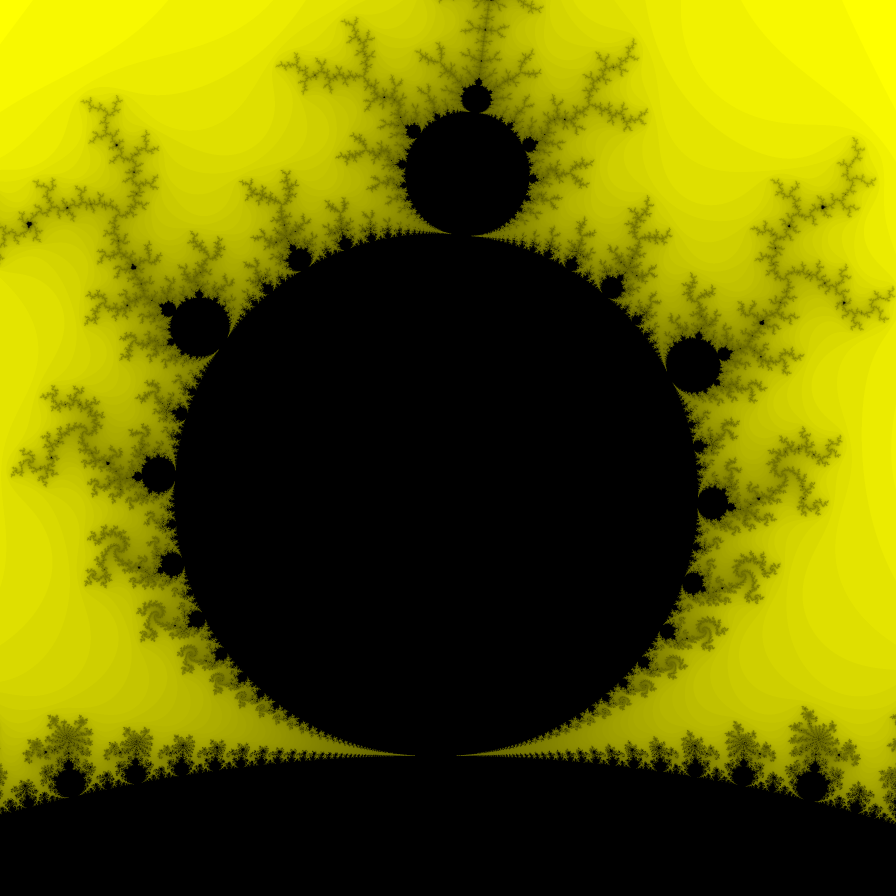
Give the GLSL for this background, as a WebGL 2 fragment shader.

```glsl
#version 300 es
precision highp float;

uniform vec2 u_resolution;
out vec4 fragColor;

const int MAX_STEPS = 240;
const int SAMPLES = 3;
const vec2 VIEW_CENTER = vec2(-0.1206, 0.7610);
const float VIEW_SIZE = 0.3243;
const vec3 YELLOW = vec3(1.0, 1.0, 0.0);

vec2 complexSquare(vec2 z) {
    return vec2(z.x * z.x - z.y * z.y, 2.0 * z.x * z.y);
}

// Large regions known to be bounded: the main cardioid and a disc above it
bool insideCardioid(vec2 c) {
    float x = c.x - 0.25;
    float q = x * x + c.y * c.y;
    return q * (q + x) < 0.25 * c.y * c.y;
}

bool insideDisc(vec2 c, vec2 center, float radius) {
    return distance(c, center) < radius;
}

// Number of steps before the orbit of c escapes, or 0 if it stays bounded
int escapeSteps(vec2 c, float escapeRadius) {
    if (insideCardioid(c) || insideDisc(c, vec2(-0.1244, 0.7441), 0.092)) return 0;
    vec2 z = vec2(0.0);
    for (int i = 1; i <= MAX_STEPS; i++) {
        z = complexSquare(z) + c;
        if (dot(z, z) > escapeRadius * escapeRadius) return i;
    }
    return 0;
}

// Banded falloff from bright yellow to olive; bounded points are black
vec3 bandColor(int steps, vec3 tint, float floorLevel, float falloff) {
    if (steps == 0) return vec3(0.0);
    float depth = max(float(steps) - 6.0, 0.0);
    return tint * mix(floorLevel, 1.0, exp(-depth / falloff));
}

vec2 toPlane(vec2 pixel) {
    vec2 uv = (pixel - 0.5 * u_resolution) / min(u_resolution.x, u_resolution.y);
    return VIEW_CENTER + VIEW_SIZE * uv;
}

void main() {
    // Average a grid of samples to smooth the edges
    vec3 color = vec3(0.0);
    for (int j = 0; j < SAMPLES; j++) {
        for (int i = 0; i < SAMPLES; i++) {
            vec2 offset = (vec2(i, j) + 0.5) / float(SAMPLES) - 0.5;
            vec2 c = toPlane(gl_FragCoord.xy + offset);
            color += bandColor(escapeSteps(c, 2.0), YELLOW, 0.4, 21.0);
        }
    }
    fragColor = vec4(color / float(SAMPLES * SAMPLES), 1.0);
}
```
